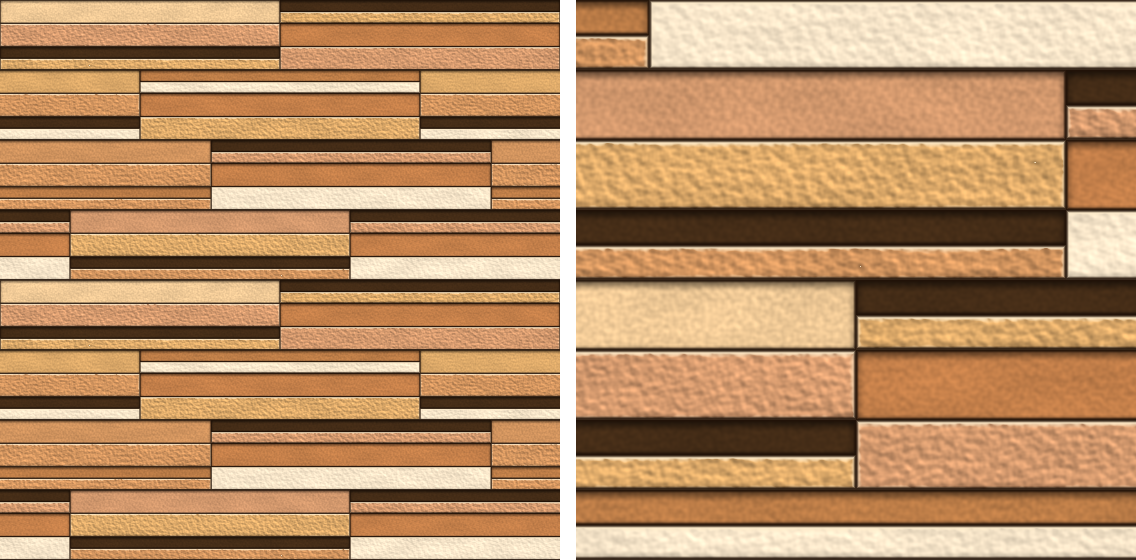
Left: the whole. Right: its middle third, enlarged.
This texture is drawn by a three.js fragment shader. Its source:

```glsl
// Stacked stone cladding: eight courses of long blocks, each split into four
// strips that alternate recessed and raised. Strip edges give bevels, joints
// and cast shadows; gradient noise gives the grain. Four courses repeat twice.
varying vec2 vUv;

const float COURSES = 8.0;
const float CYCLE = 4.0;
const float BLOCK_WIDTH = 0.5;
const float JOINT = 0.0011;
const float SOFT = 0.0018;
const vec3 JOINT_COLOR = vec3(0.13, 0.07, 0.03);
const vec3 BEVEL_COLOR = vec3(0.99, 0.92, 0.79);

vec2 hashGradient(vec2 cell) {
  float a = fract(sin(dot(cell, vec2(127.1, 311.7))) * 43758.5);
  return vec2(cos(6.2832 * a), sin(6.2832 * a));
}

float gradientNoise(vec2 p) {
  vec2 i = floor(p), f = fract(p);
  vec2 w = f * f * f * (f * (f * 6.0 - 15.0) + 10.0);
  vec2 e = vec2(1.0, 0.0);
  float a = dot(hashGradient(i), f);
  float b = dot(hashGradient(i + e.xy), f - e.xy);
  float c = dot(hashGradient(i + e.yx), f - e.yx);
  float d = dot(hashGradient(i + e.xx), f - e.xx);
  return mix(mix(a, b, w.x), mix(c, d, w.x), w.y);
}

// Picks one of four values by index.
float pick(vec4 v, float i) {
  return i < 0.5 ? v.x : i < 1.5 ? v.y : i < 2.5 ? v.z : v.w;
}

vec3 stoneColor(float tone) {
  if (tone < 0.5) return vec3(0.27, 0.175, 0.09);  // umber
  if (tone < 1.5) return vec3(0.74, 0.49, 0.28);   // brown
  if (tone < 2.5) return vec3(0.77, 0.50, 0.29);   // clay
  if (tone < 3.5) return vec3(0.82, 0.58, 0.37);   // tan
  if (tone < 4.5) return vec3(0.83, 0.60, 0.43);   // rose
  if (tone < 5.5) return vec3(0.86, 0.66, 0.41);   // gold
  if (tone < 6.5) return vec3(0.94, 0.79, 0.59);   // sand
  return vec3(0.97, 0.90, 0.79);                   // cream
}

// Tones of the four strips, top to bottom, for each course and block kind.
vec4 blockTones(float course, bool thinFirst) {
  if (course < 0.5) return thinFirst ? vec4(0, 5, 2, 4) : vec4(6, 4, 0, 5);
  if (course < 1.5) return thinFirst ? vec4(1, 7, 2, 5) : vec4(5, 3, 0, 7);
  if (course < 2.5) return thinFirst ? vec4(0, 4, 2, 7) : vec4(3, 3, 1, 3);
  return thinFirst ? vec4(0, 4, 2, 7) : vec4(4, 5, 0, 3);
}

// Difference of two noise samples, as light grazing a rough face.
float relief(vec2 p) {
  return gradientNoise(p) - gradientNoise(p + vec2(0.35, -0.55));
}

vec3 shadeRaised(vec3 base, float top, float bottom, float side, float wear) {
  float glow = 1.0 - smoothstep(0.0015, 0.0042 + 0.0018 * wear, top);
  float rim = 1.0 - smoothstep(0.0012, 0.0034 + 0.0015 * wear, min(side, bottom + 0.0008));
  vec3 c = base * mix(0.80, 1.0, smoothstep(0.0, 0.006, bottom));
  return mix(c, BEVEL_COLOR, clamp(max(0.9 * glow, 0.55 * rim), 0.0, 1.0));
}

vec3 shadeRecessed(vec3 base, float top, float bottom, float side) {
  float overhang = mix(0.48, 1.0, smoothstep(0.0, 0.0075, top));
  float foot = mix(0.62, 1.0, smoothstep(0.0, 0.0035, bottom));
  float corner = mix(0.78, 1.0, smoothstep(0.0, 0.006, side));
  return base * overhang * foot * corner;
}

void main() {
  // Course and block
  float down = (1.0 - vUv.y) * COURSES;
  float course = mod(floor(down), CYCLE);
  float t = fract(down);
  float start = pick(vec4(0.0, 0.75, 0.877, 0.125), course);
  float along = fract(vUv.x - start) / BLOCK_WIDTH;
  bool thinFirst = along >= 1.0;
  float u = fract(along);

  // Strip within the block, and distances to its edges
  vec3 cuts = (thinFirst ? vec3(1.0, 2.0, 4.0) : vec3(2.0, 4.0, 5.0)) / 6.0;
  float strip = dot(step(cuts, vec3(t)), vec3(1.0));
  float top = (t - pick(vec4(0.0, cuts), strip)) / COURSES;
  float bottom = (pick(vec4(cuts, 1.0), strip) - t) / COURSES;
  float side = min(u, 1.0 - u) * BLOCK_WIDTH;
  bool raised = mod(strip, 2.0) > 0.5;

  // Grain, repeated with the courses
  float seed = course * 8.0 + strip + (thinFirst ? 4.0 : 0.0);
  vec2 p = vec2(u * BLOCK_WIDTH, top) + vec2(seed * 1.37, seed * 0.71);
  float rough = relief(p * vec2(150.0, 210.0)) + 0.6 * relief(p * vec2(290.0, 340.0));
  float speck = gradientNoise(p * 310.0);
  float mottle = gradientNoise(p * vec2(18.0, 45.0));

  // Stone face
  float tone = pick(blockTones(course, thinFirst), strip);
  float grain = raised ? 0.20 * rough + 0.06 * speck : 0.05 * rough + 0.10 * speck;
  grain *= tone > 6.5 ? 0.45 : 1.0;
  vec3 base = stoneColor(tone) * (1.0 + grain + 0.08 * mottle);
  vec3 color = raised
    ? shadeRaised(base, top, bottom, side, mottle + rough)
    : shadeRecessed(base, top, bottom, side);

  // Dark joints, heavier under raised strips
  float edge = min(min(top, side), bottom - (raised ? 0.0006 : 0.0));
  float joint = 1.0 - smoothstep(JOINT - 0.5 * SOFT, JOINT + 0.5 * SOFT, edge);
  color = mix(color, JOINT_COLOR, 0.88 * joint);
  gl_FragColor = vec4(clamp(color, 0.0, 1.0), 1.0);
}
```
